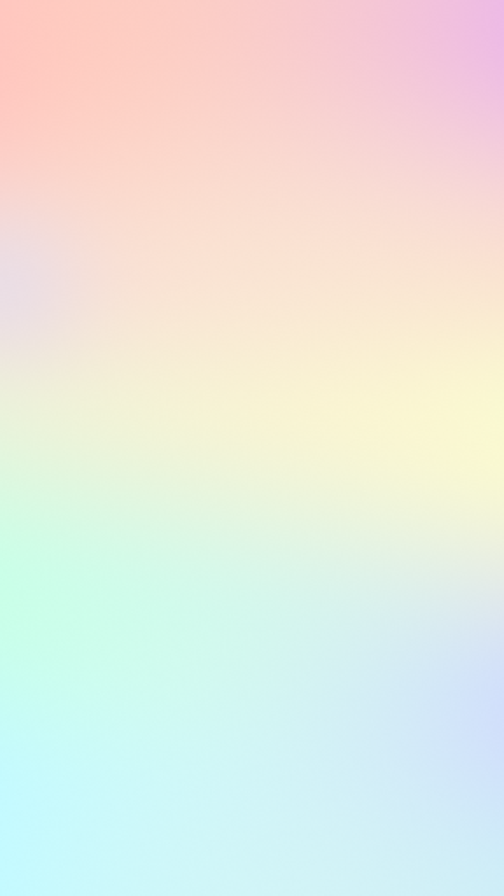
Reproduce this background procedurally as a Shadertoy shader.

```glsl
// Soft pastel backdrop: coral, lilac, cream, mint, aqua and periwinkle.
// Three vertical colour ramps (left, centre, right) are joined by a smooth
// quadratic blend, then a faint lavender glow and a fine grain are added.

float hash(vec2 p) {
    return fract(sin(dot(p, vec2(127.1, 311.7))) * 43758.5453);
}

// Vertical ramps; depth runs from 0 at the top to 1 at the bottom
vec3 leftRamp(float depth) {
    vec3 c = vec3(1.0, 0.78, 0.75);
    c = mix(c, vec3(0.98, 0.87, 0.83), smoothstep(0.06, 0.36, depth));
    c = mix(c, vec3(0.93, 0.95, 0.85), smoothstep(0.30, 0.46, depth));
    c = mix(c, vec3(0.79, 1.0, 0.91), smoothstep(0.42, 0.66, depth));
    return mix(c, vec3(0.77, 0.98, 1.0), smoothstep(0.66, 0.90, depth));
}

vec3 centreRamp(float depth) {
    vec3 c = vec3(0.98, 0.80, 0.79);
    c = mix(c, vec3(0.98, 0.90, 0.83), smoothstep(0.0, 0.36, depth));
    c = mix(c, vec3(0.97, 0.955, 0.83), smoothstep(0.30, 0.48, depth));
    c = mix(c, vec3(0.83, 0.97, 0.93), smoothstep(0.45, 0.70, depth));
    return mix(c, vec3(0.82, 0.96, 0.97), smoothstep(0.66, 0.90, depth));
}

vec3 rightRamp(float depth) {
    vec3 c = vec3(0.93, 0.73, 0.90);
    c = mix(c, vec3(0.98, 0.88, 0.82), smoothstep(0.02, 0.32, depth));
    c = mix(c, vec3(0.98, 0.975, 0.82), smoothstep(0.26, 0.47, depth));
    c = mix(c, vec3(0.82, 0.875, 0.985), smoothstep(0.50, 0.79, depth));
    return mix(c, vec3(0.81, 0.93, 0.97), smoothstep(0.80, 1.0, depth));
}

void mainImage(out vec4 fragColor, in vec2 fragCoord) {
    vec2 uv = fragCoord / iResolution.xy;
    float x = uv.x;
    float depth = 1.0 - uv.y;

    // Quadratic blend that passes through all three ramps
    vec3 color = leftRamp(depth) * (1.0 - x) * (1.0 - 2.0 * x)
               + centreRamp(depth) * 4.0 * x * (1.0 - x)
               + rightRamp(depth) * x * (2.0 * x - 1.0);

    // Lavender glow on the left edge
    vec2 fromGlow = (vec2(x, depth) - vec2(0.0, 0.32)) / vec2(0.17, 0.09);
    color = mix(color, vec3(0.90, 0.87, 0.92), 0.75 * exp(-dot(fromGlow, fromGlow)));

    // Fine grain hides banding
    color += (hash(floor(uv * vec2(288.0, 512.0))) - 0.5) * 0.005;

    fragColor = vec4(clamp(color, 0.0, 1.0), 1.0);
}
```
